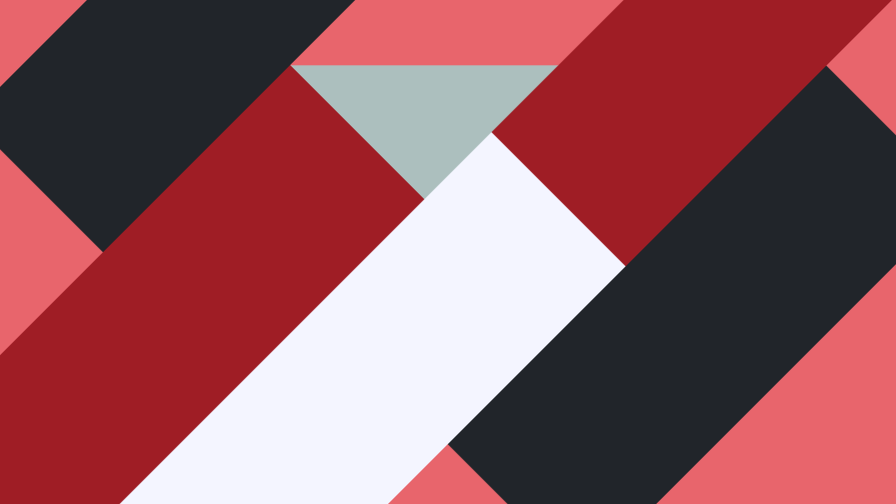
A WebGL 1 fragment shader for this background:

```glsl
precision highp float;
// Flat geometric background: equal diagonal lanes rising to the right, each cut
// square into colored blocks. Every lane is colored along its length, then the
// lanes are layered side by side with antialiased edges.

uniform vec2 u_resolution;

const vec3 CORAL    = vec3(0.910, 0.396, 0.424);
const vec3 CHARCOAL = vec3(0.130, 0.144, 0.165);
const vec3 CRIMSON  = vec3(0.624, 0.114, 0.145);
const vec3 SAGE     = vec3(0.675, 0.749, 0.745);
const vec3 WHITE    = vec3(0.957, 0.961, 1.000);

const float FIRST_LANE = -1.2164; // where the first lane starts, across the lanes
const float LANE_PITCH = 0.5324;

// Antialiased step: 0 before the edge, 1 after it.
float edge(float start, float x, float blur) {
    return clamp((x - start) / blur + 0.5, 0.0, 1.0);
}

// Two colors meeting at a position along a lane.
vec3 split(vec3 before, vec3 after, float start, float x, float blur) {
    return mix(before, after, edge(start, x, blur));
}

// Covers everything beyond the start of the numbered lane.
vec3 layLane(vec3 base, vec3 lane, float index, float across, float blur) {
    return split(base, lane, FIRST_LANE + index * LANE_PITCH, across, blur);
}

void main() {
    // Centered coordinates, one unit per canvas height
    vec2 p = (gl_FragCoord.xy - 0.5 * u_resolution) / u_resolution.y;
    float pixel = 1.0 / u_resolution.y;
    float blur = 1.6 * pixel; // wider, since diagonal axes are not normalized
    float across = p.x - p.y;
    float along = p.x + p.y;

    // Blocks within each lane
    vec3 upperBar = split(CORAL, CHARCOAL, -0.6852, along, blur);
    vec3 triangleCap = split(SAGE, CORAL, 0.3704, p.y, pixel);
    vec3 leftBar = split(CRIMSON, triangleCap, 0.0579, along, blur);
    vec3 centerBar = split(WHITE, CRIMSON, 0.3241, along, blur);
    vec3 lowerBar = split(CORAL, CHARCOAL, -0.3819, along, blur);
    lowerBar = split(lowerBar, CORAL, 1.1204, along, blur);

    // Lanes from upper left to lower right
    vec3 color = layLane(CORAL, upperBar, 0.0, across, blur);
    color = layLane(color, leftBar, 1.0, across, blur);
    color = layLane(color, centerBar, 2.0, across, blur);
    color = layLane(color, lowerBar, 3.0, across, blur);
    color = layLane(color, CORAL, 4.0, across, blur);

    gl_FragColor = vec4(color, 1.0);
}
```
